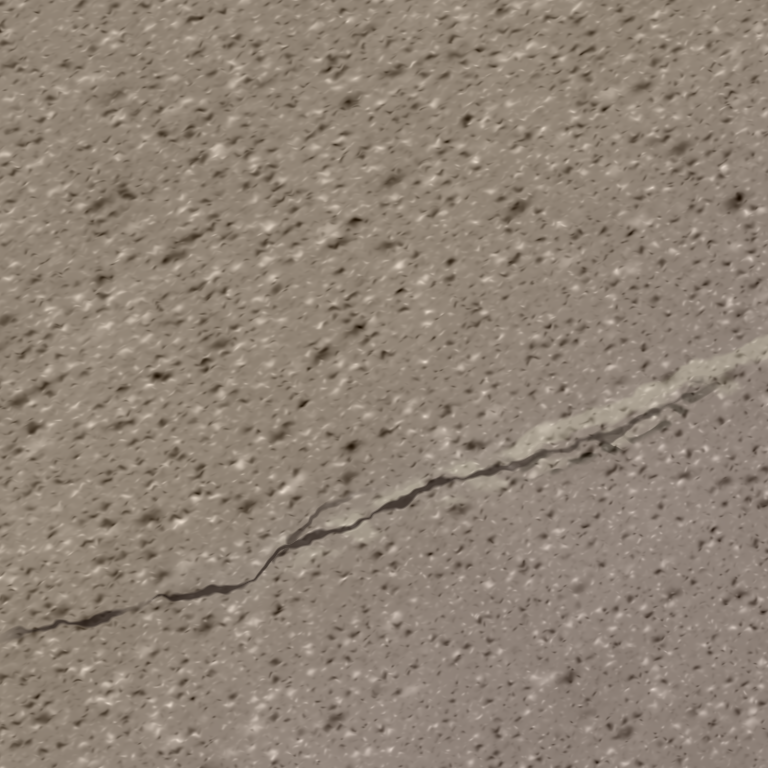
A Shadertoy shader for this texture:

```glsl
// Worn asphalt crossed by a rising crack with a pale, crumbling lip.
// Slanted cellular grains supply the grit, pits and chips; layered sines
// bend the crack, roughen its edges and mottle the surface.

vec2 hash2(vec2 cell) {
    vec3 q = fract(cell.xyx * vec3(0.1031, 0.1030, 0.0973));
    q += dot(q, q.yzx + 33.33);
    return fract((q.xx + q.yz) * q.zy);
}

// Soft scattered grains: x = mild signed grit, y = dark pits, z = pale chips
vec3 grains(vec2 p, float rarity, float roundness) {
    vec2 base = floor(p);
    vec3 sum = vec3(0.0);
    for (int j = -1; j <= 1; j++) {
        for (int i = -1; i <= 1; i++) {
            vec2 cell = base + vec2(i, j);
            vec2 kind = hash2(cell + 71.0);
            vec2 d = p - cell - hash2(cell);
            d.y += (kind.y - 0.5) * 0.7 * d.x;
            d.x *= roundness;
            float blob = exp(-dot(d, d) * (7.0 + 5.0 * kind.y));
            vec2 e = d - vec2(0.25, -0.4);
            float lip = exp(-dot(e, e) * 10.0);
            float pit = smoothstep(rarity, rarity * 0.5, kind.x);
            float chip = smoothstep(1.0 - rarity * 0.7, 1.0 - rarity * 0.3, kind.x);
            sum += vec3(kind.x - 0.5, pit, chip) * blob;
            sum.z += pit * lip * 0.35;
        }
    }
    return sum;
}

float ripple(vec2 p) {
    return (sin(p.x + 1.7 * sin(p.y * 0.8)) + sin(p.y * 1.3 + 2.1 * sin(p.x * 0.7 + 1.0))) * 0.5;
}

// Height of the crack's upper lip at a given x
float lipHeight(float x) {
    return 0.167 + 0.235 * x + 0.19 * max(x - 0.33, 0.0) + 0.02 * smoothstep(0.325, 0.37, x)
         + 0.004 * sin(x * 37.0) + 0.002 * sin(x * 91.0 + 1.0);
}

float segmentDistance(vec2 p, vec2 a, vec2 b) {
    vec2 ab = b - a;
    return length(p - a - ab * clamp(dot(p - a, ab) / dot(ab, ab), 0.0, 1.0));
}

void mainImage(out vec4 fragColor, in vec2 fragCoord) {
    vec2 uv = fragCoord / iResolution.xy;

    // Slanted, slightly ragged grain space; grains are longer at upper left
    vec2 rough = uv + 0.0016 * vec2(ripple(uv * 210.0), ripple(uv.yx * 260.0 + 3.0));
    vec2 slant = mat2(0.94, -0.34, 0.34, 0.94) * rough;
    float roundness = mix(0.78, 1.2, smoothstep(-0.4, 0.8, uv.x - uv.y));
    vec3 fine = grains(slant * vec2(105.0, 165.0), 0.12, roundness);
    vec3 medium = grains(slant * vec2(56.0, 96.0) + 19.0, 0.16, roundness);
    vec3 coarse = grains(slant * vec2(27.0, 52.0) + 47.0, 0.055, roundness);

    // Pavement brightness and colour
    float mottle = ripple(uv * 9.0 + 2.0) + 0.6 * ripple(uv.yx * 23.0);
    float shade = 0.012 * mottle + 0.15 * fine.x + 0.10 * medium.x;
    shade += -0.09 * fine.y - 0.20 * medium.y - 0.24 * coarse.y;
    shade += 0.07 * fine.z + 0.15 * medium.z + 0.13 * coarse.z;
    vec3 warm = vec3(0.570, 0.520, 0.462);
    vec3 mauve = vec3(0.560, 0.510, 0.475);
    vec3 color = mix(warm, mauve, smoothstep(-0.2, 0.6, uv.x - uv.y)) + shade;

    // Crack coordinates: signed height above the lip, and how broken it is
    float jag = 0.003 * ripple(uv * 95.0) + 0.0015 * ripple(uv * 240.0);
    float d = uv.y - lipHeight(uv.x) + jag;
    float crumble = smoothstep(0.60, 0.73, uv.x);
    float opened = smoothstep(0.30, 0.45, uv.x);
    float drop = 0.034 * crumble * (1.0 - 0.6 * smoothstep(0.85, 1.0, uv.x));
    float patches = smoothstep(-0.35, 0.6, ripple(uv * vec2(55.0, 80.0)) + 1.2 * medium.x);

    // Faint dust around the break
    float dust = exp(-pow((d - 0.01) / 0.045, 2.0)) * smoothstep(0.10, 0.32, uv.x);
    color = mix(color, vec3(0.61, 0.57, 0.53) + shade, 0.35 * dust * (1.0 - 0.6 * crumble));

    // Pale lip and flakes on both sides
    float lip = smoothstep(0.016, 0.009, abs(d - 0.004)) * mix(patches, 0.9, crumble) * opened;
    float flakes = smoothstep(0.034, 0.016, abs(d + 0.005 + 0.4 * drop)) * patches * opened;
    vec3 pale = vec3(0.70, 0.665, 0.60) + 0.7 * shade;
    color = mix(color, pale, max(0.80 * lip, 0.55 * flakes));

    // Shadowed rubble under the lip
    float rubble = smoothstep(0.022, 0.008, abs(d + drop)) * crumble * smoothstep(0.97, 0.88, uv.x);
    float hollows = smoothstep(-0.1, 0.5, ripple(uv * vec2(120.0, 170.0)) - 0.8 * medium.x);
    color = mix(color, vec3(0.31, 0.28, 0.24) + shade, 0.75 * rubble * hollows);

    // Thin dark fissure with varying width, plus a short upper branch
    float width = 0.0035 + 0.0018 * sin(uv.x * 47.0 + 1.5) + 0.0012 * sin(uv.x * 113.0);
    float fissure = smoothstep(width + 0.003, width - 0.002, abs(d + drop * 0.7));
    fissure *= 1.0 - 0.75 * smoothstep(0.03, 0.01, abs(uv.x - 0.18));
    fissure *= smoothstep(-0.02, 0.07, uv.x) * smoothstep(0.95, 0.85, uv.x) * (1.0 - 0.4 * crumble);
    vec2 bent = uv + vec2(jag, -jag);
    float branch = segmentDistance(bent, vec2(0.355, 0.272), vec2(0.425, 0.342));
    branch = min(branch, segmentDistance(bent, vec2(0.425, 0.342), vec2(0.50, 0.367)));
    float split = smoothstep(0.006, 0.001, branch) * smoothstep(0.52, 0.38, uv.x);
    color = mix(color, vec3(0.23, 0.19, 0.165) + 0.3 * shade, max(0.88 * fissure, 0.65 * split));

    fragColor = vec4(clamp(color, 0.0, 1.0), 1.0);
}
```
